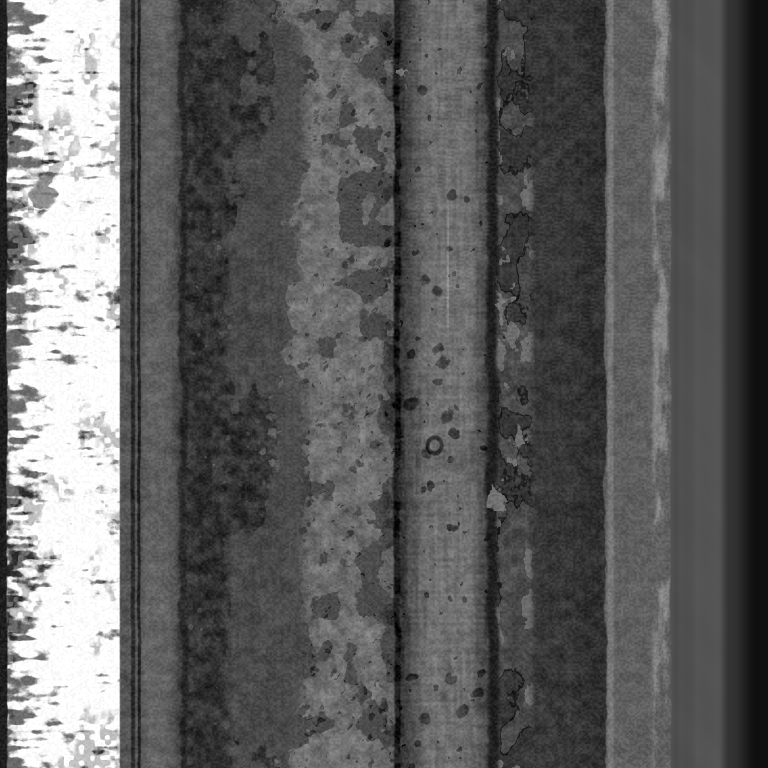
Write a WebGL 1 fragment shader that draws this texture.

```glsl
precision highp float;
uniform vec2 u_resolution;

#define EDGE 0.0014
#define GRAIN 0.10
#define RUST 0.20
#define SCALE_PLATE 0.43
#define BARE_METAL 0.37
#define PATCH_TONE 0.295
#define FLAKE_TONE 0.47
#define SEAM_TONE 0.10
#define SPOT_DENSITY 0.55

float hash(vec2 p) {
  return fract(sin(dot(p, vec2(127.1, 311.7))) * 43758.545);
}

float noise(vec2 p) {
  vec2 i = floor(p), f = fract(p);
  f = f * f * (3.0 - 2.0 * f);
  return mix(mix(hash(i), hash(i + vec2(1.0, 0.0)), f.x),
             mix(hash(i + vec2(0.0, 1.0)), hash(i + 1.0), f.x), f.y);
}

float fbm(vec2 p) {
  float sum = 0.0, amp = 0.516;
  for (int i = 0; i < 5; i++) {
    sum += amp * noise(p);
    p = mat2(1.6, 1.2, -1.2, 1.6) * p + 17.3;
    amp *= 0.5;
  }
  return sum;
}

float after(float edge, float x) { return smoothstep(edge - EDGE, edge + EDGE, x); }
float band(float a, float b, float soft, float x) {
  return smoothstep(a - soft, a + soft, x) * (1.0 - smoothstep(b - soft, b + soft, x));
}
float line(float centre, float width, float x) {
  return 1.0 - smoothstep(width * 0.3, width, abs(x - centre));
}
float blob(vec2 p, vec2 centre, vec2 radius) {
  return 1.0 - smoothstep(0.8, 1.1, length((p - centre) / radius));
}

// Scattered round pits, one candidate per cell
float spots(vec2 p, float density) {
  vec2 cell = floor(p);
  float mask = 0.0;
  for (int j = -1; j <= 1; j++)
    for (int i = -1; i <= 1; i++) {
      vec2 g = cell + vec2(float(i), float(j));
      vec2 centre = g + vec2(hash(g + 3.1), hash(g + 8.7));
      float r = 0.08 + 0.34 * pow(hash(g + 5.3), 3.0);
      float m = 1.0 - smoothstep(r * 0.65, r, distance(p, centre));
      mask = max(mask, m * step(hash(g), density));
    }
  return mask;
}

// Bright worn strip, ragged towards its left side
float brightStrip(vec2 p) {
  float worn = 0.65 * fbm(p * vec2(55.0, 75.0)) + 0.35 * noise(p * vec2(45.0, 190.0));
  float limit = mix(0.59, 0.32, smoothstep(0.012, 0.075, p.x));
  float tone = mix(0.42, 1.0, smoothstep(limit - 0.12, limit + 0.07, worn));
  float stain = smoothstep(0.53, 0.66, fbm(p * vec2(26.0, 19.0) + 40.0));
  tone -= 0.25 * stain * smoothstep(0.35, 0.6, noise(p * 150.0));
  float mark = blob(p + 0.03 * (worn - 0.5), vec2(0.058, 0.748), vec2(0.015, 0.022));
  return mix(tone, 0.42, 0.75 * mark);
}

// Dark rust, smooth islands and pale mottled plate
float rustedPlate(vec2 p, float rough) {
  float broad = fbm(p * vec2(15.0, 11.0) + 4.0);
  float tone = RUST + 0.28 * (rough - 0.5);
  tone += 0.13 * spots(p * 95.0, 0.25) * noise(p * 50.0);
  float shore = 0.375 + 0.10 * (broad - 0.5) + 0.07 * (rough - 0.5);
  float plate = smoothstep(shore - 0.006, shore + 0.006, p.x);
  float island = line(0.352, 0.075, p.x) * 0.25 + broad;
  island = max(smoothstep(0.64, 0.67, island + 0.12 * (rough - 0.5)),
               blob(p + 0.05 * (rough - 0.5), vec2(0.32, 0.775), vec2(0.025, 0.045)));
  float mottled = SCALE_PLATE + 0.26 * (rough - 0.5);
  float scab = fbm(p * 33.0 + 9.0) + 0.10 * smoothstep(0.44, 0.51, p.x);
  mottled = mix(mottled, 0.27, 0.85 * smoothstep(0.56, 0.61, scab));
  mottled -= 0.14 * spots(p * 62.0 + rough, SPOT_DENSITY);
  tone = mix(tone, mottled, plate);
  float islandArea = band(0.295, 0.395, 0.012, p.x);
  return mix(tone, PATCH_TONE + 0.12 * (rough - 0.5), island * islandArea * 0.9);
}

// Rounded bar with pits and fine scratches
float roundBar(vec2 p, float rough) {
  float tone = mix(0.23, 0.43, smoothstep(0.515, 0.565, p.x));
  tone -= 0.17 * smoothstep(0.605, 0.64, p.x);
  tone += 0.12 * (rough - 0.5) + 0.07 * (noise(p * vec2(280.0, 22.0)) - 0.5);
  tone += 0.06 * (noise(p * vec2(24.0, 240.0)) - 0.5);
  tone -= 0.17 * spots(p * 42.0 + 0.5 * rough, 0.38);
  tone += 0.12 * line(0.583, 0.0025, p.x) * band(0.57, 0.73, 0.03, p.y);
  float ring = abs(length((p - vec2(0.566, 0.42)) / vec2(1.0, 1.15)) - 0.009);
  tone -= 0.24 * (1.0 - smoothstep(0.001, 0.004, ring));
  vec2 q = p + 0.012 * (rough - 0.5);
  float pits = max(blob(q, vec2(0.593, 0.437), vec2(0.008, 0.009)),
                   blob(q, vec2(0.561, 0.368), vec2(0.006, 0.007)));
  pits = max(pits, blob(q, vec2(0.589, 0.314), vec2(0.009, 0.006)));
  return tone - 0.22 * pits;
}

// Dark channel with peeling paint along its left side
float peeledChannel(vec2 p, float rough) {
  float tone = 0.215 + 0.15 * (rough - 0.5) - 0.03 * smoothstep(0.73, 0.78, p.x);
  float side = band(0.645, 0.693, 0.007, p.x);
  float peel = fbm(p * vec2(27.0, 20.0) + 60.0);
  tone = mix(tone, 0.29 + 0.2 * (rough - 0.5), side * smoothstep(0.43, 0.47, peel));
  tone -= 0.12 * side * line(0.45, 0.025, peel);
  float flake = smoothstep(0.61, 0.63, fbm(p * vec2(42.0, 30.0) + 21.0));
  return mix(tone, FLAKE_TONE, 0.75 * flake * side);
}

void main() {
  vec2 p = gl_FragCoord.xy / u_resolution;
  float x = p.x;
  float rough = fbm(p * 85.0);
  float wave = fbm(vec2(2.0, p.y * 24.0)) - 0.5;
  float jag = 0.012 * wave + 0.006 * (rough - 0.5);

  // Strips from left to right
  float tone = mix(0.12, brightStrip(p), after(0.009 + 0.3 * jag, x));
  float ledge = BARE_METAL - 0.04 + 0.13 * (rough - 0.5);
  ledge += 0.05 * band(0.187, 0.222, 0.008, x) + 0.04 * (noise(p * vec2(20.0, 160.0)) - 0.5);
  ledge -= 0.17 * line(0.173 + 0.15 * jag, 0.004, x) + 0.20 * line(0.181 + 0.2 * jag, 0.003, x);
  tone = mix(tone, ledge, after(0.156, x));
  tone = mix(tone, rustedPlate(p, rough), smoothstep(0.225, 0.242, x + jag));
  tone = mix(tone, roundBar(p, rough), after(0.519 + 0.3 * jag, x));
  tone = mix(tone, peeledChannel(p, rough), after(0.641 + 0.5 * jag, x));
  float rail = BARE_METAL + 0.10 * (rough - 0.5) + 0.09 * line(0.795, 0.006, x);
  rail += 0.16 * band(0.85, 0.872, 0.004, x) * smoothstep(0.42, 0.66, fbm(p * vec2(65.0, 18.0)));
  tone = mix(tone, rail, after(0.788 + 0.8 * jag, x));

  // Seams and loose flakes
  tone = mix(tone, SEAM_TONE, 0.55 * line(0.238 + jag, 0.006, x));
  tone = mix(tone, SEAM_TONE, 0.85 * line(0.517 + 0.5 * jag, 0.006, x));
  tone -= 0.10 * line(0.512, 0.022, x) * smoothstep(0.42, 0.6, rough);
  tone = mix(tone, SEAM_TONE, 0.85 * line(0.641 + 0.8 * jag, 0.010, x));
  vec2 q = p + 0.035 * (vec2(rough, fbm(p * 70.0 + 31.0)) - 0.5);
  float flakes = max(blob(q, vec2(0.642, 0.353), vec2(0.010, 0.022)),
                     blob(q, vec2(0.653, 0.600), vec2(0.009, 0.022)));
  flakes = max(flakes, blob(q, vec2(0.675, 0.427), vec2(0.009, 0.018)));
  flakes = max(flakes, blob(q, vec2(0.525, 0.906), vec2(0.008, 0.013)));
  tone = mix(tone, FLAKE_TONE, 0.9 * flakes);
  tone += GRAIN * (noise(p * 400.0) - 0.5);

  // Smooth, softly striped wall falling into shadow
  float wall = 0.305 + 0.025 * (noise(vec2(x * 150.0, 1.0)) - 0.5);
  wall += 0.025 * (fbm(vec2(x * 9.0, p.y * 26.0 + x * 30.0)) - 0.5);
  wall += 0.03 * band(0.905, 0.938, 0.006, x);
  wall = mix(wall, 0.20, smoothstep(0.936, 0.950, x));
  wall = mix(wall, 0.06, smoothstep(0.952, 0.985, x));
  tone = mix(tone, wall, after(0.873 + 0.4 * jag, x));

  gl_FragColor = vec4(vec3(clamp(tone, 0.0, 1.0)), 1.0);
}
```
